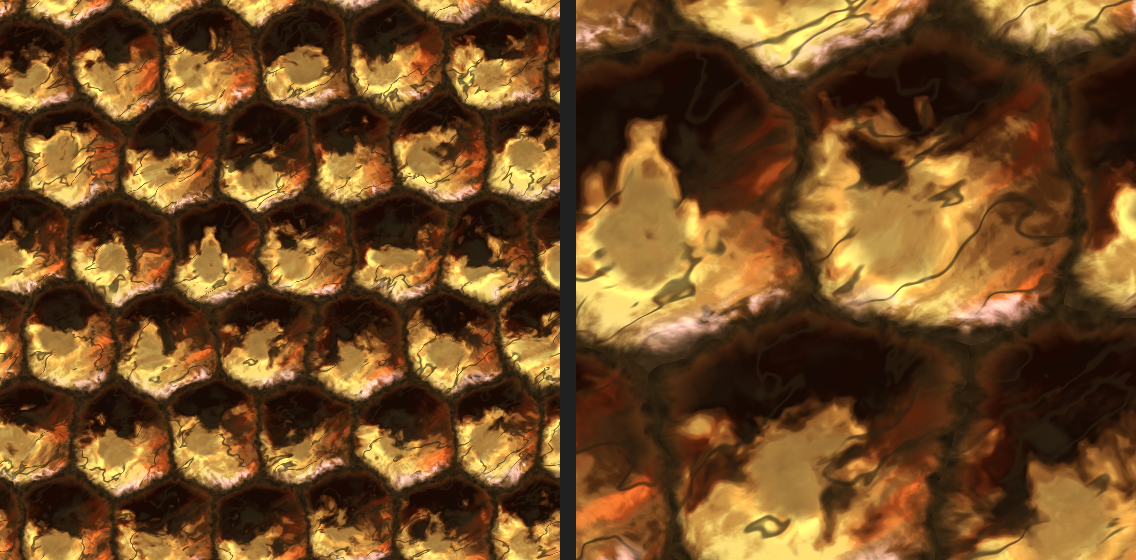
Left, the full canvas; right, a detail of the centre.
A Shadertoy shader for this texture:

```glsl
// Honeycomb of deep amber wax cups, six across and six down, alternate rows shifted by half.
// A jittered Voronoi lattice gives walls; each cup is shaded as a bowl with a dark upper
// side, streaked flanks, a tan floor, golden lower facets and pink glints by the rim.

#define CELLS 6.0
#define LATTICE_SHIFT vec2(0.30, 0.34)
#define JITTER 0.20
#define EDGE_WARP 0.10
#define RIM_WIDTH 0.045
#define SHOULDER_WIDTH 0.12
#define STREAK_DIR vec2(0.84, 0.54)
#define LIT_SIDE vec2(-0.30, -0.95)
#define FLOOR_RADIUS 0.19
#define RIM_COLOR vec3(0.17, 0.12, 0.055)
#define FLOOR_COLOR vec3(0.64, 0.47, 0.23)
#define GLINT_COLOR vec3(0.98, 0.78, 0.75)

float hash(vec2 p) {
    return fract(sin(dot(p, vec2(127.1, 311.7))) * 43758.5453);
}

vec2 hash2(vec2 p) {
    return vec2(hash(p), hash(p + 57.3));
}

// Value noise that wraps after the given period
float noise(vec2 p, float period) {
    vec2 i = floor(p), f = fract(p);
    f = f * f * (3.0 - 2.0 * f);
    vec2 a = mod(i, period), b = mod(i + 1.0, period);
    return mix(mix(hash(a), hash(vec2(b.x, a.y)), f.x),
               mix(hash(vec2(a.x, b.y)), hash(b), f.x), f.y);
}

float fbm(vec2 p) {
    float sum = 0.0, amp = 0.53;
    for (int i = 0; i < 4; i++) {
        sum += amp * noise(p, 512.0);
        p = p * 2.03 + 17.1;
        amp *= 0.5;
    }
    return sum;
}

vec2 cellCenter(vec2 id) {
    float stagger = 0.5 * (1.0 - mod(id.y, 2.0));
    return id + LATTICE_SHIFT + vec2(stagger, 0.0)
         + JITTER * (hash2(mod(id, CELLS)) - 0.5);
}

// Shadow brown to bright gold
vec3 waxRamp(float t) {
    vec3 c = mix(vec3(0.09, 0.035, 0.012), vec3(0.30, 0.16, 0.06), smoothstep(0.0, 0.25, t));
    c = mix(c, vec3(0.56, 0.34, 0.15), smoothstep(0.25, 0.5, t));
    c = mix(c, vec3(0.80, 0.58, 0.27), smoothstep(0.5, 0.75, t));
    return mix(c, vec3(1.0, 0.88, 0.46), smoothstep(0.75, 1.0, t));
}

void mainImage(out vec4 fragColor, in vec2 fragCoord) {
    vec2 p = fragCoord / iResolution.y * CELLS;
    p += EDGE_WARP * (vec2(noise(p * 4.0, 24.0), noise(p * 4.0 + 9.0, 24.0)) - 0.5);
    p += 0.03 * (vec2(noise(p * 16.0, 96.0), noise(p * 16.0 + 5.0, 96.0)) - 0.5);

    // Nearest cup
    vec2 base = floor(p), id = base, toCenter = vec2(9.0);
    for (int y = -1; y <= 1; y++)
    for (int x = -2; x <= 1; x++) {
        vec2 cell = base + vec2(x, y), r = cellCenter(cell) - p;
        if (dot(r, r) < dot(toCenter, toCenter)) { toCenter = r; id = cell; }
    }

    // Rounded distance to its walls, and a blended wall direction
    float wallSum = 0.0;
    vec2 wallDir = vec2(0.0);
    for (int y = -2; y <= 2; y++)
    for (int x = -2; x <= 2; x++) {
        vec2 r = cellCenter(id + vec2(x, y)) - p, gap = r - toCenter;
        if (dot(gap, gap) > 0.001) {
            vec2 dir = normalize(gap);
            float w = exp(-26.0 * dot(0.5 * (r + toCenter), dir));
            wallSum += w;
            wallDir += w * dir;
        }
    }
    float edge = -log(wallSum) / 26.0 + 0.012;
    wallDir /= wallSum;

    // Surface texture in cup coordinates
    vec2 d = -toCenter;
    vec2 seed = hash2(mod(id, CELLS) + 3.7);
    vec2 offset = 20.0 + seed * 90.0;
    vec2 along = vec2(dot(d, STREAK_DIR), dot(d, vec2(-STREAK_DIR.y, STREAK_DIR.x)));
    float streak = fbm(along * vec2(2.5, 13.0) + offset);
    float grain = fbm(d * 6.0 + offset.yx);
    float fine = fbm(d * 26.0 + offset);
    float crease = abs(fbm(along * vec2(2.5, 5.0) + offset.yx + 31.0) - 0.5);

    // Light and shadow across the bowl
    float wall = smoothstep(0.36, 0.12, edge);
    float height = d.y - 0.02 + 0.9 * (grain - 0.5) + 0.3 * (streak - 0.5) + 0.16 * (seed.x - 0.5);
    float lit = smoothstep(0.17, -0.13, height);
    float flank = smoothstep(0.02, 0.42, d.x + 0.25 * (grain - 0.5));
    float tone = 0.03 + 0.78 * lit - 0.30 * flank * lit + 0.22 * flank * (1.0 - lit);
    tone += 0.16 * wall * dot(wallDir, LIT_SIDE);
    tone += (0.25 + 0.4 * lit) * (streak - 0.5) + 0.3 * (fine - 0.5) * (0.3 + lit);
    vec3 color = waxRamp(tone);

    // Rusty flanks and olive shadow patches
    float rust = max(flank, wall * (1.0 - lit)) * smoothstep(0.35, 0.65, streak);
    color *= mix(vec3(1.0), vec3(1.25, 0.82, 0.68), rust);
    float olive = (1.0 - lit) * smoothstep(0.5, 0.72, grain) * (1.0 - 0.6 * wall);
    color = mix(color, vec3(0.20, 0.17, 0.09), 0.6 * olive);

    // Tan floor, then dark folds
    vec2 floorPos = d - vec2(-0.11, -0.12) - 0.08 * (seed - 0.5);
    float floorDist = length(floorPos) + 0.16 * (grain - 0.5);
    float disc = smoothstep(FLOOR_RADIUS, FLOOR_RADIUS - 0.06, floorDist) * lit;
    color = mix(color, FLOOR_COLOR * (0.75 + 0.5 * grain), disc * (0.45 + 0.45 * seed.y));
    float ring = smoothstep(0.05, 0.0, abs(floorDist - FLOOR_RADIUS - 0.03)) * lit;
    color += vec3(0.20, 0.15, 0.06) * ring * (1.0 - flank);
    color = mix(color, RIM_COLOR, 0.65 * smoothstep(0.035, 0.005, crease) * (1.0 - disc));

    // Speckled glints low in the cup, brown shoulder, dark rim
    float low = smoothstep(0.55, 0.95, dot(wallDir, normalize(vec2(0.3, -0.95))));
    float band = smoothstep(0.19, 0.09, edge) * low * smoothstep(-0.15, -0.35, d.y);
    float glint = band * smoothstep(0.42, 0.62, 0.5 * (fine + grain) + 0.12 * (seed.y - 0.3));
    color = mix(color, GLINT_COLOR * (0.6 + 0.8 * fine), 0.85 * glint);
    float shoulder = smoothstep(SHOULDER_WIDTH, RIM_WIDTH, edge + 0.06 * (fine - 0.5));
    color = mix(color, vec3(0.38, 0.21, 0.085) * (0.5 + fine), 0.6 * shoulder);
    float rim = smoothstep(RIM_WIDTH + 0.02, RIM_WIDTH - 0.025, edge + 0.03 * (fine - 0.5));
    color = mix(color, RIM_COLOR * (0.45 + 1.1 * fine), 0.9 * rim);
    fragColor = vec4(clamp(color, 0.0, 1.0), 1.0);
}
```
